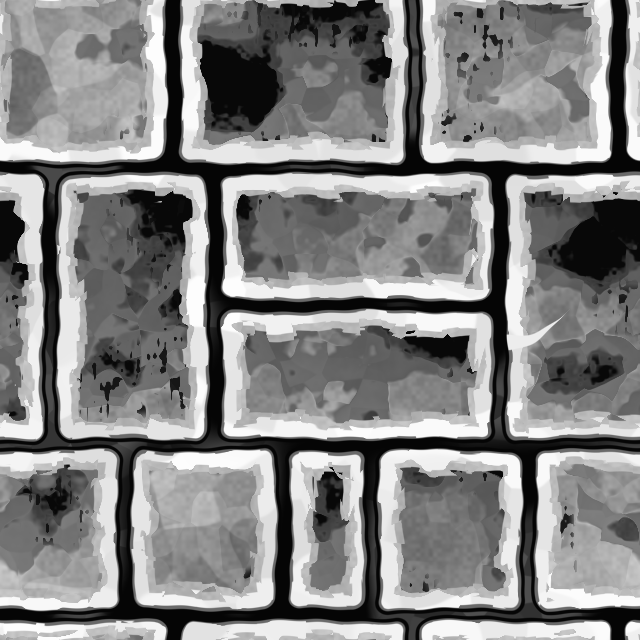
Give the GLSL for this texture, as a WebGL 1 fragment shader.

```glsl
precision highp float;
// Seamless wall of hand-inked grey stone blocks with pale rims, dark stains and black joints.

uniform vec2 u_resolution;

#define TAU 6.2831853
#define GAP vec2(0.011, 0.0085)   // half width of the joints
#define CORNER 0.018              // corner radius of a stone
#define RIM 0.023                 // depth of the pale rim
#define HALO 0.012                // width of the light grey band inside the rim
#define RAGGED 0.026              // roughness of the painted bands
#define STAIN_LEAN vec2(0.2, 0.38)
#define SOFT 0.0013               // edge softness

float hash(vec2 p) {
  vec3 q = fract(p.xyx * vec3(0.1031, 0.1030, 0.0973));
  q += dot(q, q.yzx + 33.33);
  return fract((q.x + q.y) * q.z);
}

float edge(float at, float v) { return smoothstep(at - SOFT, at + SOFT, v); }

// Value noise that wraps after n cells
float grain(vec2 p, vec2 n) {
  vec2 g = p * n, c = floor(g), f = fract(g);
  f = f * f * (3.0 - 2.0 * f);
  vec2 a = mod(c, n), b = mod(c + 1.0, n);
  return mix(mix(hash(a), hash(vec2(b.x, a.y)), f.x),
             mix(hash(vec2(a.x, b.y)), hash(b), f.x), f.y);
}

float cloud(vec2 p) {
  float sum = 0.0, gain = 0.5, n = 6.0;
  for (int i = 0; i < 5; i++) {
    sum += gain * grain(p, vec2(n));
    gain *= 0.55;
    n *= 2.0;
  }
  return sum / 1.055;
}

// Flat paint daubs: cellular noise with smoothed borders, wrapping after n cells
float daubs(vec2 p, float n) {
  vec2 g = p * n, c = floor(g);
  float sum = 0.0, total = 0.0;
  for (int j = -1; j <= 1; j++)
    for (int i = -1; i <= 1; i++) {
      vec2 cell = c + vec2(float(i), float(j));
      vec2 id = mod(cell, n) + n * 3.0;
      vec2 r = cell + vec2(hash(id + 7.3), hash(id + 19.7)) - g;
      float w = exp(-45.0 * dot(r, r));
      sum += w * hash(id);
      total += w;
    }
  return sum / total;
}

// Layered sines with whole frequencies, so the wobble wraps too
vec2 ripple(vec2 p) {
  return 0.0025 * sin(TAU * vec2(5.0 * p.y + 2.0 * p.x, 4.0 * p.x - 3.0 * p.y))
       + 0.0011 * sin(TAU * vec2(17.0 * p.y - 6.0 * p.x, 15.0 * p.x + 8.0 * p.y));
}

float roundBox(vec2 q, vec2 halfSize) {
  vec2 d = abs(q) - halfSize + CORNER;
  return length(max(d, 0.0)) + min(max(d.x, d.y), 0.0) - CORNER;
}

void main() {
  vec2 uv = gl_FragCoord.xy / u_resolution;
  vec2 p = fract(uv + ripple(uv));
  vec2 paint = uv + 3.0 * ripple(uv.yx);

  // Courses: bottom and top, joint positions across, and stain of each stone
  vec2 span = vec2(0.737, 1.039);
  vec4 cuts = vec4(0.271, 0.647, 0.966, 0.966);
  vec4 stains = vec4(0.08, 0.74, 0.24, 0.0);
  vec2 pos = vec2(p.x, p.y < 0.039 ? p.y + 1.0 : p.y);
  if (pos.y < 0.305) {
    span = vec2(0.039, 0.305);
    cuts = vec4(0.195, 0.443, 0.581, 0.826);
    stains = vec4(0.04, 0.06, 0.5, 0.66);
  } else if (pos.y < 0.737) {
    span = vec2(0.305, 0.737);
    cuts = vec4(0.079, 0.336, 0.781, 0.781);
    stains = vec4(0.72, 0.58, 0.62, 0.0);
  }

  // Stone under this point
  if (pos.x > cuts.w) pos.x -= 1.0;
  vec2 sides = vec2(0.0, 1.0);
  float previous = cuts.w - 1.0, stain = 0.0;
  for (int i = 0; i < 4; i++) {
    if (pos.x > previous && pos.x <= cuts[i]) {
      sides = vec2(previous, cuts[i]);
      stain = stains[i];
      if (span.x == 0.305 && i == 2) span = pos.y < 0.523 ? vec2(0.305, 0.523) : vec2(0.523, 0.737);
    }
    previous = cuts[i];
  }
  vec2 halfSize = 0.5 * vec2(sides.y - sides.x, span.y - span.x) - GAP;
  vec2 q = pos - 0.5 * vec2(sides.x + sides.y, span.x + span.y);
  float depth = -roundBox(q, halfSize);

  float broad = daubs(paint, 11.0), middle = daubs(paint, 23.0), small = daubs(paint, 43.0);
  float mist = cloud(uv), grit = grain(uv, vec2(150.0));
  float ragged = depth + RAGGED * (0.65 * middle + 0.35 * small - 0.5);

  // Mottled face with layered stains
  float face = 0.59 + 0.2 * (broad - 0.5) + 0.14 * (middle - 0.5) + 0.25 * (mist - 0.5) + 0.07 * (grit - 0.5);
  float dirt = stain + dot(q / halfSize, STAIN_LEAN) + 2.0 * (mist - 0.5) + 0.35 * (broad - 0.5) + 0.2 * (middle - 0.5);
  face = mix(face, 0.38 + 0.22 * (mist - 0.5) + 0.1 * (middle - 0.5), 0.9 * smoothstep(0.38, 0.47, dirt));
  face = mix(face, 0.23 + 0.08 * (grit - 0.5), 0.85 * smoothstep(0.68, 0.76, dirt));
  face = mix(face, 0.03, smoothstep(0.83, 0.95, dirt + 0.16 * (grit - 0.5)));

  // Dry-brush flecks in scattered patches
  float streak = 0.6 * grain(uv, vec2(190.0, 45.0)) + 0.4 * grain(uv, vec2(120.0, 140.0));
  float patches = smoothstep(0.56, 0.74, grain(uv + 0.37, vec2(9.0)));
  face = mix(face, 0.05, 0.9 * patches * smoothstep(0.67, 0.73, streak));

  // Light band, pale rim and thin grey outline
  float halo = 0.72 + 0.1 * (small - 0.5) + 0.06 * (grit - 0.5);
  float rim = 0.93 + 0.13 * (broad - 0.5);
  float tone = mix(halo, face, edge(RIM + HALO, ragged));
  tone = mix(rim, tone, edge(RIM, ragged));
  tone = mix(0.41, tone, edge(0.001 + 0.005 * middle, depth));

  // Tapering pale crack in the widest stained block
  float along = clamp((p.x - 0.795) / 0.1, 0.0, 1.0);
  float crack = 0.013 * (1.0 - along) - abs(p.y - 0.462 - 0.058 * along * along);
  tone = mix(tone, 0.93, step(0.781, p.x) * edge(SOFT, crack));

  // Black joints with worn grey strokes along the middle
  float wear = smoothstep(0.4, 0.6, grain(uv, vec2(8.0)));
  float mortar = 0.02 + (0.14 + 0.16 * middle) * wear * edge(0.0055, -depth);
  gl_FragColor = vec4(vec3(clamp(mix(mortar, tone, edge(0.0, depth)), 0.0, 1.0)), 1.0);
}
```
